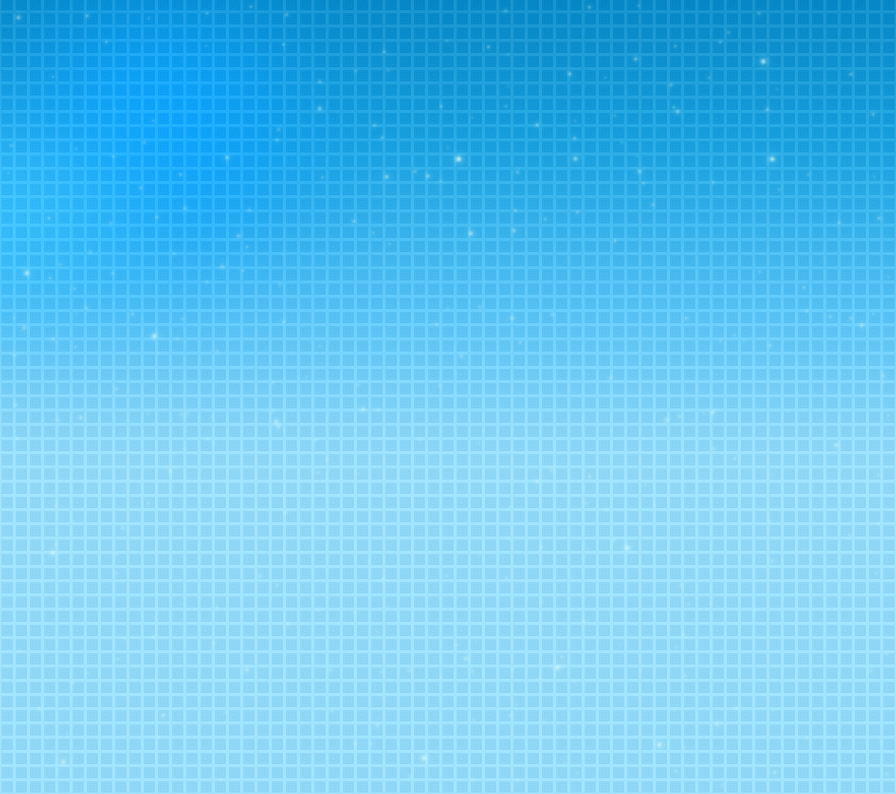
Give the GLSL for this background, as a Shadertoy shader.

```glsl
// Sky-blue gradient with a soft azure glow, a fine tiled spiral weave and scattered sparkles.

const vec3 DEEP_BLUE = vec3(0.02, 0.52, 0.76);
const vec3 MID_BLUE = vec3(0.11, 0.64, 0.88);
const vec3 SKY_BLUE = vec3(0.34, 0.76, 0.96);
const vec3 PALE_BLUE = vec3(0.57, 0.85, 0.97);
const vec3 AZURE = vec3(0.05, 0.64, 1.0);
const vec3 CYAN_GLOW = vec3(0.22, 0.75, 1.0);
const vec3 SPARKLE = vec3(0.82, 0.98, 0.98);

const float TILES = 63.0;          // weave tiles across the width
const float LINE_WIDTH = 0.10;     // grid line, in tiles
const float LINE_LIGHT = 0.07;
const float SPIRAL_PITCH = 0.19;   // gap between turns, in tiles
const float SPIRAL_SHADE = 0.025;
const int SPARKLE_LAYERS = 3;
const float TAU = 6.2831853;

vec3 hash3(vec2 p) {
    vec3 q = fract(vec3(p.xyx) * vec3(0.1031, 0.1030, 0.0973));
    q += dot(q, q.yxz + 33.33);
    return fract((q.xxy + q.yzz) * q.zyx);
}

// Elliptical bell centred at c, with spread s
float bell(vec2 p, vec2 c, vec2 s) {
    vec2 d = (p - c) / s;
    return exp(-dot(d, d));
}

vec3 skyColor(vec2 uv) {
    float depth = 1.0 - uv.y;
    vec3 col = mix(DEEP_BLUE, MID_BLUE, smoothstep(-0.08, 0.25, depth));
    col = mix(col, SKY_BLUE, smoothstep(0.15, 0.43, depth));
    col = mix(col, PALE_BLUE, smoothstep(0.35, 0.61, depth));

    // Azure light at upper left, turning to cyan near the edge
    col = mix(col, AZURE, 0.92 * bell(uv, vec2(0.18, 0.84), vec2(0.15, 0.16)));
    return mix(col, CYAN_GLOW, 0.75 * bell(uv, vec2(0.0, 0.73), vec2(0.16, 0.12)));
}

// Light grid lines with a dark square spiral inside each tile
float weave(vec2 p) {
    float pixel = TILES / iResolution.x;
    vec2 q = fract(p * TILES) - 0.5;
    float ring = max(abs(q.x), abs(q.y));
    float edge = 0.5 - ring;
    float grid = 1.0 - smoothstep(LINE_WIDTH - 0.5 * pixel, LINE_WIDTH + 0.5 * pixel, edge);

    float turn = atan(q.y, q.x + 1e-5) / TAU;
    float band = abs(fract(ring / SPIRAL_PITCH + turn) - 0.5);
    float soft = min(0.5 * pixel / SPIRAL_PITCH, 0.25);
    float spiral = 1.0 - smoothstep(0.25 - soft, 0.25 + soft, band);
    spiral *= 1.0 - smoothstep(0.34, 0.40, ring);
    return LINE_LIGHT * grid - SPIRAL_SHADE * spiral;
}

// One jittered sparkle per occupied cell; finer layers are fainter
float sparkles(vec2 p) {
    float light = 0.0;
    for (int i = 0; i < SPARKLE_LAYERS; i++) {
        float layer = float(i);
        float cells = 9.0 + 9.0 * layer;
        vec2 id = floor(p * cells);
        vec3 h = hash3(id + 37.0 * layer + 5.0);
        float level = hash3(id.yx + 71.0 + 13.0 * layer).x;
        vec2 d = (fract(p * cells) - mix(vec2(0.2), vec2(0.8), h.xy)) / cells;
        float radius = mix(0.0022, 0.0030, level) / (1.0 + 0.35 * layer);
        float r2 = dot(d, d) / (radius * radius);
        float glow = 0.75 * exp(-r2) + 0.18 * exp(-r2 / 6.0);
        float strength = mix(0.35, 0.95, level) / (1.0 + 0.8 * layer);
        light += step(h.z, 0.30) * strength * glow;
    }
    return min(light, 1.0);
}

void mainImage(out vec4 fragColor, in vec2 fragCoord) {
    vec2 uv = fragCoord / iResolution.xy;
    vec2 p = fragCoord / iResolution.x;

    vec3 col = skyColor(uv);
    col += weave(p) * vec3(0.9, 0.7, 0.5);
    col = mix(col, SPARKLE, sparkles(p));
    fragColor = vec4(clamp(col, 0.0, 1.0), 1.0);
}
```
